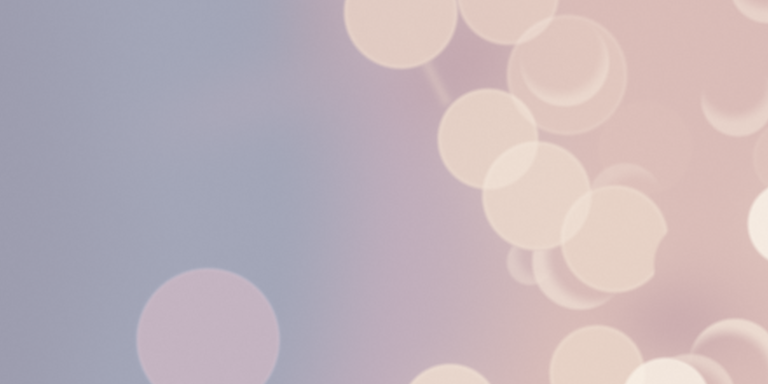
Give the GLSL for this background, as a Shadertoy shader.

```glsl
// Soft out-of-focus lights: pale discs over a slate-to-rose backdrop.
// A warped gradient with soft tints lies below; looped crescents and
// translucent discs with bright rims and halos are laid over it.

// Palette
const vec3 SLATE_EDGE = vec3(0.615, 0.615, 0.685);
const vec3 SLATE = vec3(0.638, 0.650, 0.720);
const vec3 MAUVE = vec3(0.750, 0.680, 0.735);
const vec3 ROSE = vec3(0.855, 0.738, 0.720);
const vec3 DUSK = vec3(0.755, 0.630, 0.660);
const vec3 BLUSH = vec3(0.870, 0.755, 0.730);
const vec3 CREAM = vec3(0.910, 0.830, 0.780);
const vec3 IVORY = vec3(0.975, 0.945, 0.905);
const vec3 LILAC = vec3(0.780, 0.710, 0.760);

// Tuning, in canvas heights
const float EDGE = 0.007;
const float RIM_WIDTH = 0.006;
const float RIM_GAIN = 0.12;
const float HALO_SIZE = 0.045;
const float HALO_GAIN = 0.16;
const float OVERLAP_GAIN = 0.28;
const float GRAIN = 0.008;
const vec3 LILAC_DISC = vec3(0.542, 0.115, 0.185);
const vec3 BITE = vec3(1.823, 0.310, 0.120);

// Discs: centre, radius, brightness
const int DISC_COUNT = 12;
const vec4 DISCS[DISC_COUNT] = vec4[](
    vec4(1.680, 0.615, 0.122, 0.02), vec4(2.057, 0.589, 0.097, 0.12),
    vec4(1.323, 1.016, 0.133, 0.30), vec4(1.044, 0.969, 0.148, 0.38),
    vec4(1.477, 0.805, 0.157, 0.22), vec4(1.271, 0.638, 0.131, 0.50),
    vec4(1.398, 0.490, 0.142, 0.54), vec4(1.600, 0.378, 0.140, 0.50),
    vec4(1.172, -0.078, 0.130, 0.60), vec4(1.555, 0.029, 0.124, 0.50),
    vec4(1.734, -0.047, 0.115, 0.92), vec4(2.057, 0.417, 0.109, 0.98));

// Crescents: centre, radius, strength; then the shift of the cutting circle
const int CRESCENT_COUNT = 8;
const vec4 CRESCENTS[CRESCENT_COUNT] = vec4[](
    vec4(1.471, 0.838, 0.115, 0.65), vec4(1.922, 0.740, 0.095, 0.60),
    vec4(1.510, 0.318, 0.124, 0.70), vec4(1.380, 0.318, 0.060, 0.45),
    vec4(1.914, 0.050, 0.120, 0.85), vec4(1.797, -0.042, 0.120, 0.60),
    vec4(2.000, 1.040, 0.100, 0.60), vec4(1.628, 0.479, 0.096, 0.35));
const vec2 CUTS[CRESCENT_COUNT] = vec2[](
    vec2(-0.012, 0.030), vec2(-0.010, 0.050), vec2(0.040, 0.020), vec2(0.030, 0.020),
    vec2(-0.020, -0.035), vec2(-0.015, -0.030), vec2(0.000, 0.040), vec2(0.030, -0.030));

float hash(vec2 p) {
    vec3 q = fract(vec3(p.xyx) * 0.1031);
    q += dot(q, q.yzx + 33.33);
    return fract((q.x + q.y) * q.z);
}

float noise(vec2 p) {
    vec2 i = floor(p), f = fract(p);
    f = f * f * (3.0 - 2.0 * f);
    return mix(mix(hash(i), hash(i + vec2(1, 0)), f.x),
               mix(hash(i + vec2(0, 1)), hash(i + vec2(1, 1)), f.x), f.y);
}

float inside(float dist, float soft) {
    float w = max(soft, 1.0 / iResolution.y);
    return 1.0 - smoothstep(-w, w, dist);
}

float circle(vec2 p, vec3 c) { return length(p - c.xy) - c.z; }

float glow(vec2 p, vec2 centre, vec2 size) {
    vec2 q = (p - centre) / size;
    return exp(-dot(q, q));
}

float segment(vec2 p, vec2 a, vec2 b) {
    vec2 d = b - a;
    return length(p - a - d * clamp(dot(p - a, d) / dot(d, d), 0.0, 1.0));
}

vec3 lightColour(float b) {
    return b < 0.5 ? mix(BLUSH, CREAM, b * 2.0) : mix(CREAM, IVORY, b * 2.0 - 1.0);
}

vec3 backdrop(vec2 p) {
    float bow = 0.30 * (p.y - 0.5) * (p.y - 0.5);
    float x = p.x + bow + 0.06 * (noise(p * 3.0) - 0.5);
    vec3 c = mix(SLATE_EDGE, SLATE, smoothstep(0.0, 0.5, x));
    c = mix(c, MAUVE, smoothstep(0.72, 1.10, x));
    c = mix(c, ROSE, smoothstep(1.02, 1.62, x));
    // Dusky hollows and a slanted pale haze
    c = mix(c, DUSK, 0.60 * glow(p, vec2(1.20, 0.84), vec2(0.20, 0.20)));
    c = mix(c, DUSK, 0.28 * glow(p, vec2(0.84, 0.96), vec2(0.13, 0.25)));
    c = mix(c, DUSK, 0.55 * glow(p, vec2(1.76, 0.15), vec2(0.17, 0.13)));
    vec2 h = p - vec2(0.66, 0.74);
    return mix(c, MAUVE, 0.26 * glow(vec2(h.x, h.y - 0.28 * h.x), vec2(0), vec2(0.25, 0.10)));
}

void mainImage(out vec4 fragColor, in vec2 fragCoord) {
    vec2 p = fragCoord / iResolution.y;
    vec3 col = backdrop(p);

    // Lone lilac disc
    float d = circle(p, LILAC_DISC);
    col = mix(col, LILAC, 0.92 * inside(d, EDGE));
    col += 0.025 * exp(-pow(d / RIM_WIDTH, 2.0));

    // Translucent discs, brighter where they overlap
    float bite = 1.0 - inside(circle(p, BITE), EDGE);
    float cover = 0.0;
    for (int i = 0; i < DISC_COUNT; i++) {
        float b = DISCS[i].w;
        d = circle(p, DISCS[i].xyz);
        float m = inside(d, EDGE) * bite;
        float strength = smoothstep(0.0, 0.3, b);
        col = mix(col, CREAM, HALO_GAIN * b * exp(-max(d, 0.0) / HALO_SIZE));
        col = mix(col, lightColour(b), m * mix(0.45, 0.88, strength));
        col = mix(col, IVORY, OVERLAP_GAIN * m * cover);
        float rim = exp(-pow((d + RIM_WIDTH) / RIM_WIDTH, 2.0));
        col = mix(col, IVORY, RIM_GAIN * strength * rim * bite);
        cover = max(cover, m * strength);
    }

    // Crescent glints and a slanted streak
    for (int i = 0; i < CRESCENT_COUNT; i++) {
        vec3 c = CRESCENTS[i].xyz;
        float m = inside(circle(p, c), EDGE);
        m *= 1.0 - inside(circle(p, vec3(c.xy + CUTS[i], c.z)), 0.022);
        float under = i == 0 ? 1.0 : 1.0 - 0.9 * cover;
        col = mix(col, lightColour(0.7), m * CRESCENTS[i].w * under);
    }
    float streak = exp(-pow(segment(p, vec2(1.06, 0.93), vec2(1.16, 0.74)) / 0.016, 2.0));
    col = mix(col, CREAM, 0.35 * streak * (1.0 - 0.7 * cover));

    col += GRAIN * (noise(p * 220.0) - 0.5);
    fragColor = vec4(clamp(col, 0.0, 1.0), 1.0);
}
```
